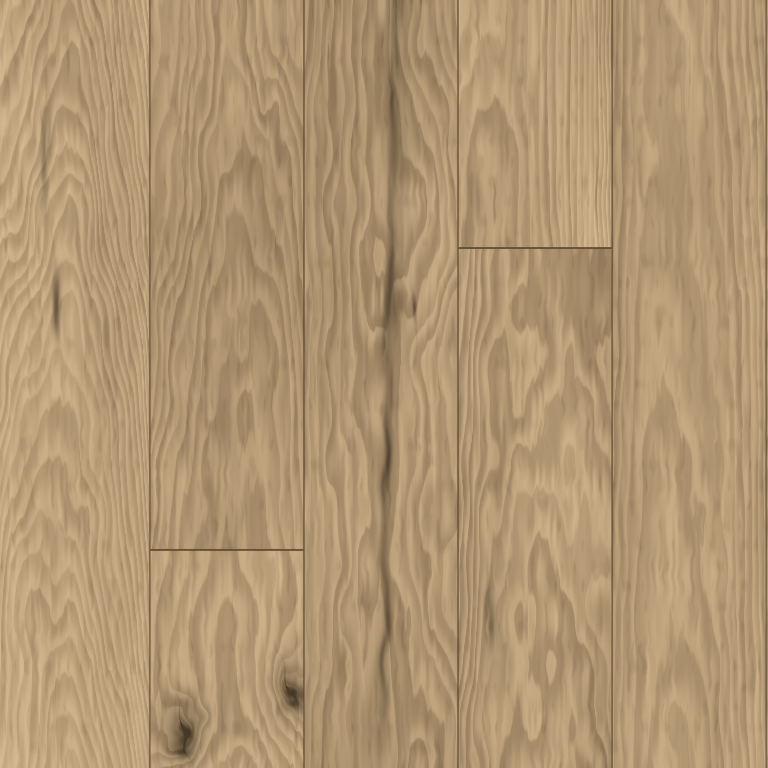
Write a three.js fragment shader that draws this texture.

```glsl
// Oak plank floor: five columns, two staggered butt joints, arched grain, knots and mineral streaks.
varying vec2 vUv;

float hash(vec2 p) {
  return fract(sin(dot(p, vec2(127.1, 311.7))) * 43758.5453);
}

float noise(vec2 p) {
  vec2 i = floor(p), f = fract(p);
  f = f * f * (3.0 - 2.0 * f);
  return mix(mix(hash(i), hash(i + vec2(1.0, 0.0)), f.x),
             mix(hash(i + vec2(0.0, 1.0)), hash(i + vec2(1.0, 1.0)), f.x), f.y);
}

// Soft elongated stain
float stain(vec2 p, vec2 center, vec2 size) {
  vec2 q = (p - center) / size;
  return exp(-dot(q, q));
}

void main() {
  vec2 p = vUv;

  // Plank layout
  float across = (p.x + 0.0057) / 0.2007;
  float column = mod(floor(across), 5.0);
  float u = fract(across) - 0.5;
  float jointY = column == 1.0 ? 0.284 : column == 3.0 ? 0.677 : 2.0;
  float upper = step(jointY, p.y);
  float seed = column * 17.0 + upper * 7.0;

  // Grain per plank: rings along, rings across, wobble, arch center
  vec4 grain = vec4(16.0, 26.0, 4.0, -0.1);
  float tone = 0.2;
  if (column == 1.0) {
    grain = upper > 0.5 ? vec4(8.0, 16.0, 3.5, 0.1) : vec4(9.0, 14.0, 2.0, 0.0);
    tone = mix(0.26, 0.48, upper);
  } else if (column == 2.0) {
    grain = vec4(1.5, 14.0, 4.0, 0.05);
    tone = 0.42;
  } else if (column == 3.0) {
    grain = upper > 0.5 ? vec4(2.0, 22.0, 2.0, -0.3) : vec4(3.0, 14.0, 4.0, 0.2);
    tone = mix(0.36, 0.2, upper);
  } else if (column == 4.0) {
    grain = vec4(2.2, 22.0, 1.8, -0.08);
    tone = 0.42;
  }

  // Fine fibres, slightly wavy
  float wave = noise(p * 60.0 + seed) * 0.004;
  float fibre = noise(vec2((p.x + wave) * 240.0, p.y * 16.0) + seed);
  float pore = smoothstep(0.66, 0.95, noise(vec2((p.x + wave) * 230.0, p.y * 38.0) + seed * 3.0));

  // Growth ring field
  float arch = u - grain.w;
  float rings = grain.x * p.y + grain.y * arch * arch;
  rings += grain.z * noise(vec2(u * 3.0, p.y * 4.0) + seed);
  rings += grain.z * 0.35 * noise(vec2(u * 9.0, p.y * 15.0) + seed * 2.0);
  rings += 0.3 * fibre;

  // Knots bend the rings around themselves
  float dark = 0.0;
  if (column == 1.0 && upper < 0.5) {
    for (int i = 0; i < 2; i++) {
      float k = float(i);
      vec2 center = vec2(0.238 + 0.141 * k, 0.05 + 0.055 * k);
      vec2 q = (p - center) * vec2(1.0, 0.7);
      q += 0.012 * (noise(p * 45.0 + k * 9.0) - 0.5);
      float d = length(q);
      rings += 6.0 * exp(-d * 38.0);
      dark += 0.4 * exp(-d * d * 1500.0);
      dark += 0.65 * stain(q, vec2(0.004, -0.008), vec2(0.011, 0.013)) * (0.5 + noise(p * 110.0));
      dark += 0.4 * smoothstep(0.0025, 0.0005, abs(q.x + q.y * 0.4)) * exp(-d * 60.0);
    }
  }

  // Late wood: slow rise, sharp edge
  float s = fract(rings);
  float band = smoothstep(0.05, 0.75, s) * (1.0 - smoothstep(0.86, 1.0, s));
  band *= 0.5 + 0.7 * hash(vec2(floor(rings), seed));

  // Mineral streaks and flecks
  vec2 m = p + vec2((noise(vec2(p.x * 40.0, p.y * 22.0)) - 0.5) * 0.009, 0.0);
  if (column == 2.0) {
    float lineX = 0.497 + 0.018 * p.y;
    float along = 0.12 + 0.25 * noise(vec2(3.0, p.y * 9.0));
    along += 0.6 * exp(-pow((p.y - 0.41) / 0.07, 2.0)) + 0.4 * exp(-pow((p.y - 0.18) / 0.09, 2.0));
    along += 0.35 * exp(-pow((p.y - 0.62) / 0.07, 2.0));
    dark += along * exp(-pow((m.x - lineX) / 0.0055, 2.0)) * (0.6 + 0.6 * fibre);
    dark += 0.2 * exp(-pow((m.x - lineX - 0.006) / 0.016, 2.0)) * smoothstep(0.3, 0.7, p.y);
    dark += 0.6 * stain(m, vec2(0.54, 0.6), vec2(0.0035, 0.016));
  } else if (column == 0.0) {
    dark += 0.65 * stain(m, vec2(0.076, 0.605), vec2(0.005, 0.04)) * (0.4 + fibre);
    dark += 0.35 * stain(m, vec2(0.058, 0.8), vec2(0.005, 0.06)) * (0.4 + fibre);
  } else if (column == 3.0) {
    dark += 0.55 * stain(m, vec2(0.637, 0.19), vec2(0.005, 0.045)) * (0.4 + fibre);
  }

  // Wood colour
  float shade = tone + 0.5 * band + 0.3 * (fibre - 0.5) + 0.2 * pore;
  shade += 0.4 * (noise(vec2(p.x * 14.0, p.y * 3.0) + seed) - 0.5);
  vec3 color = mix(vec3(0.82, 0.71, 0.55), vec3(0.61, 0.51, 0.38), clamp(shade, -0.1, 1.3));
  color = mix(color, vec3(0.23, 0.18, 0.12), clamp(dark, 0.0, 0.9));

  // Seams between planks
  float side = (0.5 - abs(u)) * 0.2007;
  float seam = 0.65 * (1.0 - smoothstep(0.0004, 0.002, side));
  seam = max(seam, 0.85 * (1.0 - smoothstep(0.0006, 0.002, abs(p.y - jointY))));
  color = mix(color, vec3(0.36, 0.28, 0.18), seam);

  gl_FragColor = vec4(color, 1.0);
}
```
